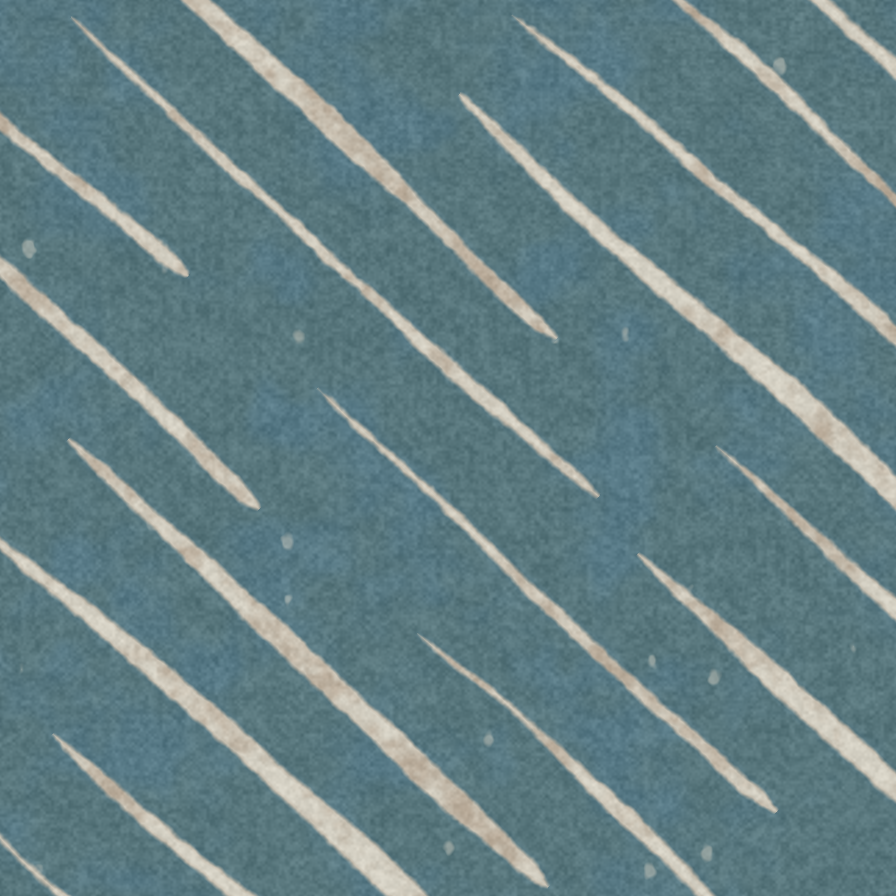
A WebGL 1 fragment shader for this texture:

```glsl
precision highp float;
uniform vec2 u_resolution;

// Palette
const vec3 TEAL = vec3(0.345, 0.465, 0.488);
const vec3 TEAL_BLUE = vec3(0.340, 0.475, 0.525);
const vec3 CREAM = vec3(0.835, 0.820, 0.770);
const vec3 TAN = vec3(0.710, 0.655, 0.585);

// Streak layout, in canvas units
const float ANGLE = -0.735;
const float LANE_GAP = 0.118;
const float CELL_LENGTH = 0.92;
const float THIN_HALF = 0.0085;
const float THICK_HALF = 0.0185;
const float WOBBLE = 0.026;
const float ROUGHNESS = 0.0050;
const float EDGE_SOFT = 0.0030;
const float HALO_WIDTH = 0.009;

// Ground texture
const float GRAIN_SCALE = 190.0;
const float GRAIN_AMOUNT = 0.12;
const float MOTTLE_SCALE = 46.0;
const float MOTTLE_AMOUNT = 0.055;
const float FLECK_CELL = 0.075;
const float FLECK_SHARE = 0.10;

float hash(vec2 p) {
  return fract(sin(dot(p, vec2(127.1, 311.7))) * 43758.5453);
}

float noise(vec2 p) {
  vec2 i = floor(p);
  vec2 f = fract(p);
  f = f * f * (3.0 - 2.0 * f);
  return mix(mix(hash(i), hash(i + vec2(1.0, 0.0)), f.x),
             mix(hash(i + vec2(0.0, 1.0)), hash(i + vec2(1.0, 1.0)), f.x), f.y);
}

float fbm(vec2 p) {
  float sum = 0.0;
  float gain = 0.5;
  for (int i = 0; i < 3; i++) {
    sum += gain * noise(p);
    p = p * 2.03 + 17.3;
    gain *= 0.5;
  }
  return sum / 0.875;
}

// Signed distance to the tapered streak of one lane; q = (along, across)
float streak(vec2 q, float lane) {
  float shifted = q.x / CELL_LENGTH + hash(vec2(lane, 3.7));
  vec2 id = vec2(lane, floor(shifted));
  float t = fract(shifted);
  float start = 0.02 + 0.15 * hash(id + 11.3);
  float end = 0.98 - 0.16 * hash(id + 23.9);
  float fromStart = (t - start) * CELL_LENGTH;
  float toEnd = (end - t) * CELL_LENGTH;

  float size = hash(id + 37.1);
  float halfWidth = mix(THIN_HALF, THICK_HALF, size * size);
  halfWidth *= mix(0.55, 1.15, noise(vec2(q.x * 7.0, lane * 5.3)));
  halfWidth *= mix(0.45, 1.0, smoothstep(0.0, 0.35, fromStart));
  halfWidth *= sqrt(clamp(fromStart / 0.06, 0.0, 1.0));
  halfWidth *= sqrt(clamp(toEnd / 0.035, 0.0, 1.0));

  float bend = noise(vec2(q.x * 3.2, lane * 9.1)) - 0.5;
  float kink = noise(vec2(q.x * 15.0, lane * 4.7)) - 0.5;
  float center = (lane + 0.5 + 0.3 * (hash(id + 51.7) - 0.5)) * LANE_GAP;
  center += WOBBLE * bend + 0.12 * WOBBLE * kink;
  float outside = max(0.0, max(-fromStart, -toEnd));
  return length(vec2(q.y - center, outside)) - halfWidth + 0.002 * step(halfWidth, 0.0005);
}

// Small pale chips scattered over the ground
float flecks(vec2 p) {
  vec2 id = floor(p / FLECK_CELL);
  vec2 local = fract(p / FLECK_CELL) - 0.5;
  local -= 0.5 * (vec2(hash(id + 5.1), hash(id + 8.3)) - 0.5);
  float radius = mix(0.03, 0.09, hash(id + 2.9));
  float d = length(local * vec2(1.0, 0.7)) + 0.06 * (noise(p * 150.0) - 0.5);
  return step(hash(id), FLECK_SHARE) * (1.0 - smoothstep(radius - 0.03, radius + 0.03, d));
}

void main() {
  vec2 p = gl_FragCoord.xy / u_resolution.y;
  vec2 dir = vec2(cos(ANGLE), sin(ANGLE));
  vec2 q = vec2(dot(p, dir), dot(p, vec2(-dir.y, dir.x)));

  // Nearest streak among neighbouring lanes
  float lane = floor(q.y / LANE_GAP);
  float d = 1.0;
  for (int i = -1; i <= 1; i++) {
    d = min(d, streak(q, lane + float(i)));
  }
  d += ROUGHNESS * (fbm(p * 75.0) - 0.5);

  // Grainy, mottled ground
  float grain = 0.6 * noise(p * GRAIN_SCALE) + 0.4 * noise(p * GRAIN_SCALE * 1.7 + 9.0) - 0.5;
  float mottle = fbm(p * MOTTLE_SCALE) - 0.5;
  vec3 color = mix(TEAL, TEAL_BLUE, smoothstep(0.45, 0.8, fbm(p * 13.0 + 31.0)));
  color += GRAIN_AMOUNT * grain + MOTTLE_AMOUNT * mottle;
  color = mix(color, CREAM, 0.45 * flecks(p));

  // Faint blue rim, then the worn paint of the streak
  float halo = 1.0 - smoothstep(0.0, HALO_WIDTH, d);
  color = mix(color, TEAL_BLUE + GRAIN_AMOUNT * grain, 0.5 * halo);
  float wear = smoothstep(0.42, 0.78, 0.6 * fbm(p * 9.0 + 4.0) + 0.4 * fbm(p * 60.0));
  wear = max(wear, 0.55 * smoothstep(-0.006, 0.0, d));
  vec3 paint = mix(CREAM, TAN, wear) + 0.9 * GRAIN_AMOUNT * grain;
  color = mix(color, paint, 1.0 - smoothstep(-EDGE_SOFT, EDGE_SOFT, d));

  gl_FragColor = vec4(color, 1.0);
}
```
